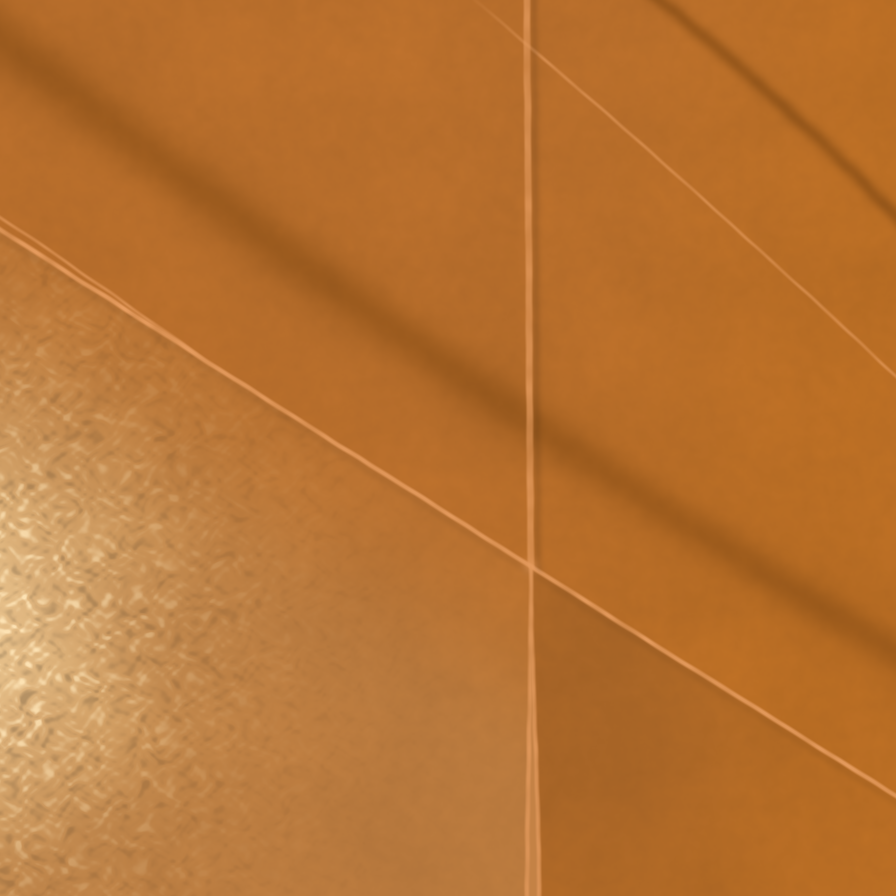
A three.js fragment shader for this texture:

```glsl
varying vec2 vUv;

const vec3 TAN = vec3(0.72, 0.43, 0.17);
const vec3 AMBER = vec3(0.73, 0.43, 0.14);
const vec3 DUSTY = vec3(0.725, 0.475, 0.24);
const vec3 UMBER = vec3(0.63, 0.38, 0.15);
const vec3 SHADOW = vec3(0.55, 0.315, 0.09);
const vec3 GOLD = vec3(0.83, 0.64, 0.40);
const vec3 CREAM = vec3(1.0, 0.90, 0.72);
const vec3 SEAM = vec3(0.90, 0.61, 0.37);
const vec2 GLOW_CENTER = vec2(-0.05, 0.29);
const vec2 GLOW_SIZE = vec2(0.23, 0.27);
const float SEAM_WIDTH = 0.0036;
const float THIN_WIDTH = 0.0022;
const float POST_WIDTH = 0.0062;
const float POST_SPLIT = 0.0068;
const float CROSS_Y = 0.368;
const float EDGE = 0.0024;
const float FOLD_WIDTH = 0.023;
const float GROOVE_WIDTH = 0.0085;
const float MOTTLE = 0.08;
const float GRAIN = 0.05;

vec2 hashGradient(vec2 cell) {
  vec2 q = vec2(dot(cell, vec2(127.1, 311.7)), dot(cell, vec2(269.5, 183.3)));
  return 2.0 * fract(sin(q) * 43758.54) - 1.0;
}

float gradientNoise(vec2 p) {
  vec2 i = floor(p), f = fract(p);
  vec2 u = f * f * f * (f * (f * 6.0 - 15.0) + 10.0);
  float a = dot(hashGradient(i), f);
  float b = dot(hashGradient(i + vec2(1, 0)), f - vec2(1, 0));
  float c = dot(hashGradient(i + vec2(0, 1)), f - vec2(0, 1));
  float d = dot(hashGradient(i + vec2(1, 1)), f - vec2(1, 1));
  return mix(mix(a, b, u.x), mix(c, d, u.x), u.y);
}

float fbm(vec2 p) {
  float sum = 0.0, amp = 0.5;
  for (int i = 0; i < 4; i++) {
    sum += amp * gradientNoise(p);
    p = mat2(1.6, 1.2, -1.2, 1.6) * p + 3.7;
    amp *= 0.5;
  }
  return sum;
}

// Signed distance to y = k.x + k.y * t + k.z * t * t, with t = x - start
float curve(vec2 p, float start, vec3 k) {
  float t = p.x - start;
  float slope = k.y + 2.0 * k.z * t;
  return (p.y - k.x - k.y * t - k.z * t * t) / sqrt(1.0 + slope * slope);
}

float stroke(float d, float width) {
  return 1.0 - smoothstep(0.5 * width - EDGE * 0.5, 0.5 * width + EDGE, abs(d));
}

float bell(float d, float width) {
  return exp(-d * d / (width * width));
}

// Fine strokes stretched along a rotated axis
float fibres(vec2 p, float angle) {
  vec2 axis = vec2(cos(angle), sin(angle));
  vec2 q = vec2(dot(p, axis), dot(p, vec2(-axis.y, axis.x)));
  return gradientNoise(q * vec2(48.0, 125.0));
}

void main() {
  vec2 p = vUv;
  float mottle = fbm(p * 8.0);
  float grain = fbm(p * 55.0);
  float wobble = 0.0012 * gradientNoise(p * 28.0);

  float seam = curve(p, 0.0, vec3(0.744, -0.639, 0.007)) + wobble;
  float thin = curve(p, 0.599, vec3(0.941, -0.86, -0.10)) + wobble;
  float fold = curve(p, 0.0, vec3(0.957, -0.78, 0.095)) + 2.0 * wobble;
  float groove = curve(p, 0.736, vec3(1.0, -0.80, -0.43)) + 2.0 * wobble;
  float post = p.x - 0.595 + 0.007 * p.y + wobble;
  float below = 1.0 - smoothstep(-0.003, 0.003, seam);
  float right = smoothstep(-0.003, 0.003, post);

  // Panel tones, with the lower ones fading in away from the seam
  vec3 color = mix(TAN, AMBER, smoothstep(0.45, 1.0, p.x + 0.25 * (0.5 - p.y)));
  float dusty = smoothstep(0.0, 0.22, -seam) * 0.75 + 0.25;
  color = mix(color, DUSTY, below * (1.0 - right) * dusty);
  float umber = bell(length((p - vec2(0.64, 0.20)) * vec2(1.0, 0.8)), 0.22);
  color = mix(color, UMBER, below * right * umber * 0.75);

  // Soft fold and narrow groove
  float foldWidth = FOLD_WIDTH * mix(1.25, 0.85, p.x);
  color = mix(color, SHADOW, 0.52 * bell(fold, foldWidth) + 0.13 * bell(fold, 0.06));
  color = mix(color, SHADOW, 0.75 * bell(groove, GROOVE_WIDTH));
  color *= 1.0 + MOTTLE * mottle + GRAIN * grain;

  // Glare broken up by two layers of fine strokes
  vec2 glowPos = (p - GLOW_CENTER) / GLOW_SIZE;
  float glow = below * exp(-dot(glowPos, glowPos));
  vec2 warp = p + 0.012 * vec2(gradientNoise(p * 30.0), gradientNoise(p * 30.0 + 17.0));
  float crinkle = 0.75 * (fibres(warp, 0.75) + fibres(warp + 0.37, -0.55)) + 0.3 * grain;
  float glint = smoothstep(0.0, 0.55, crinkle);
  float crease = smoothstep(0.0, 0.6, -crinkle);
  color = mix(color, GOLD, clamp(glow * (0.95 + 0.9 * mottle), 0.0, 1.0));
  color = mix(color, CREAM, clamp(glow * glow * 0.5 + glow * glint * 0.75, 0.0, 0.95));
  color *= 1.0 - 0.2 * crease * sqrt(glow);

  // Diagonal seams, the lower one doubled toward the left
  float wear = 0.85 + 0.4 * gradientNoise(p * 45.0);
  color *= 1.0 - 0.05 * bell(seam + 0.006, 0.005);
  color = mix(color, SEAM, wear * stroke(seam, SEAM_WIDTH));
  float strand = seam - 0.011 * (1.0 - smoothstep(0.0, 0.28, p.x));
  color = mix(color, SEAM, 0.7 * wear * stroke(strand, THIN_WIDTH) * (1.0 - smoothstep(0.18, 0.28, p.x)));
  color = mix(color, SEAM, 0.65 * wear * stroke(thin, THIN_WIDTH) * smoothstep(0.50, 0.62, p.x));

  // Upright seam, splitting into two strands below the crossing
  float split = POST_SPLIT * smoothstep(0.0, CROSS_Y, CROSS_Y - p.y);
  float strands = stroke(abs(post) - split, mix(POST_WIDTH, SEAM_WIDTH, below));
  color *= 1.0 - 0.10 * bell(post - 0.008, 0.005) * (1.0 - below);
  color = mix(color, mix(DUSTY, SEAM, 0.25), below * stroke(post, 2.0 * split));
  color = mix(color, SEAM, 0.75 * wear * strands);
  color = mix(color, SEAM, 0.45 * bell(length(p - vec2(0.592, CROSS_Y)), 0.008));

  gl_FragColor = vec4(clamp(color, 0.0, 1.0), 1.0);
}
```
